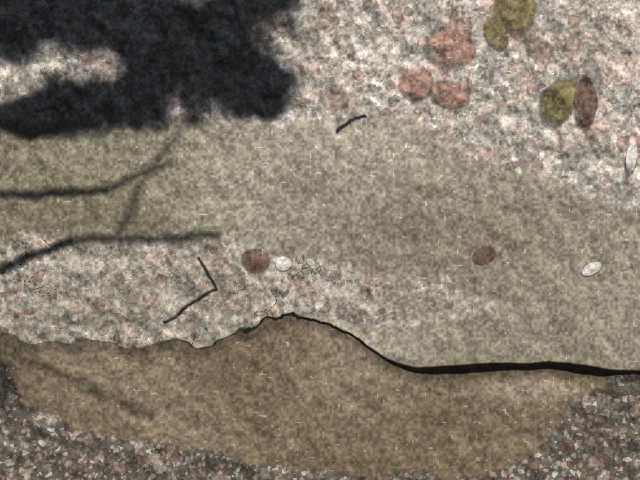
A Shadertoy shader for this texture:

```glsl
float hash(vec2 p) {
  vec3 q = fract(p.xyx * .1031);
  q += dot(q, q.yzx + 33.33);
  return fract((q.x + q.y) * q.z);
}

float noise(vec2 p) {
  vec2 i = floor(p), f = fract(p);
  f *= f * (3. - 2. * f);
  return mix(mix(hash(i), hash(i + vec2(1, 0)), f.x),
             mix(hash(i + vec2(0, 1)), hash(i + 1.), f.x), f.y);
}

// Layered noise centred on zero
float fbm(vec2 p) {
  float sum = -.48, amp = .5;
  for (int i = 0; i < 5; i++, amp *= .5) {
    sum += amp * noise(p);
    p = mat2(1.6, 1.2, -1.2, 1.6) * p + 7.3;
  }
  return sum;
}

float ramp(float a, float b, float x) { return smoothstep(a, b, x); }
float cover(float d, float soft) { return 1. - ramp(-soft, soft, d); }
vec2 turn(vec2 p, float a) { return mat2(cos(a), -sin(a), sin(a), cos(a)) * p; }

float blob(vec2 p, vec4 s) {
  vec2 q = (p - s.xy) / s.zw;
  return exp(-dot(q, q));
}

float stroke(vec2 p, vec4 ends, float width, float soft) {
  vec2 q = p - ends.xy, ab = ends.zw - ends.xy;
  return cover(length(q - ab * clamp(dot(q, ab) / dot(ab, ab), 0., 1.)) - width, soft);
}

// Scattered pebbles, one per cell: colour and coverage
vec4 pebbles(vec2 p) {
  p += .5 * vec2(noise(p * 2.), noise(p * 2. + 40.));
  float nearest = 9.;
  vec2 id = vec2(0);
  for (int k = 0; k < 9; k++) {
    vec2 cell = floor(p) + vec2(k % 3, k / 3) - 1.;
    vec2 c = cell + vec2(hash(cell), hash(cell + 17.));
    vec2 r = mix(vec2(.18), vec2(.6, .48), hash(cell + 31.));
    float d = length(turn(p - c, 6.3 * hash(cell + 53.)) / r);
    if (d < nearest) { nearest = d; id = cell; }
  }
  vec3 tint = mix(vec3(.44, .42, .39), vec3(.86, .83, .78), hash(id + 71.));
  tint += step(.62, hash(id + 89.)) * vec3(.05, -.04, -.06);
  return vec4(tint * (1. - .28 * ramp(.6, 1., nearest)), cover(nearest - .95, .12));
}

// Stones in groups of three per tint: centre, radii
const vec4 STONES[12] = vec4[](
  vec4(1.076, .985, .042, .05), vec4(1.033, .93, .022, .032), vec4(1.167, .79, .034, .05),
  vec4(.94, .905, .05, .042), vec4(.868, .826, .034, .03), vec4(.94, .804, .04, .026),
  vec4(.592, .45, .016, .014), vec4(1.233, .44, .021, .011), vec4(1.316, .67, .012, .032),
  vec4(.535, .458, .028, .024), vec4(1.009, .47, .024, .017), vec4(1.22, .787, .022, .049));
const vec3 TINTS[4] = vec3[](vec3(.5, .46, .33), vec3(.66, .53, .47), vec3(.84, .82, .78), vec3(.46, .37, .33));
const vec4 CLUMPS[6] = vec4[](
  vec4(.08, .98, .2, .1), vec4(.36, .93, .2, .12), vec4(.54, .82, .1, .08),
  vec4(.26, .77, .16, .06), vec4(.57, 1, .11, .06), vec4(.04, .76, .08, .04));
const vec4 BRANCHES[7] = vec4[](
  vec4(0, .445, .14, .5), vec4(0, .59, .22, .61), vec4(.14, .5, .46, .51), vec4(.22, .61, .36, .66),
  vec4(.24, .51, .29, .61), vec4(.29, .61, .38, .73), vec4(0, .27, .32, .14));
const vec4 CRACKS[3] = vec4[](
  vec4(.415, .46, .45, .395), vec4(.71, .73, .77, .755), vec4(.45, .395, .34, .335));

void mainImage(out vec4 fragColor, in vec2 fragCoord) {
  vec2 p = fragCoord / iResolution.y;
  float x = p.x, rough = fbm(p * 14.), broad = fbm(p * 4. + 9.);

  // Bed boundaries
  float upper = .75 - .08 * ramp(.85, 1., x) - .1 * ramp(.95, 1.35, x) + .05 * rough;
  float ledge = .297 - .027 * ramp(0., .31, x) + .06 * ramp(.31, .64, x) - .105 * ramp(.65, .88, x)
    + .01 * ramp(.9, 1.04, x) - .01 * ramp(1.15, 1.28, x) + rough * mix(.07, .012, ramp(.6, .8, x));
  float ground = .25 - .11 * ramp(0., .06, x) - .05 * ramp(.05, .2, x) - .076 * ramp(.15, .72, x)
    + .22 * ramp(1., 1.34, x) + .05 * rough;
  float inUpper = cover(upper - p.y, .012), below = cover(p.y - ledge, .004);
  float inBand = cover(p.y - .5 + .09 * ramp(.35, .9, x) - .08 * rough, .02)
    * cover(ledge + .1 * ramp(.65, .9, x) - p.y, .015) * cover(x - .93 - rough * .3, .12);
  float inGround = cover(p.y - ground, .008) * below;

  // Sandstone, brown slab and conglomerates
  vec3 col = mix(vec3(.54, .51, .43), vec3(.61, .57, .5), ramp(.2, .7, x)) + .22 * broad;
  col *= 1. - .16 * blob(p, vec4(.79, .54, .13, .09)) - .1 * blob(p, vec4(.62, .61, .06, .06));
  col = mix(col, vec3(.5, .44, .36) + .2 * broad + .16 * blob(p, vec4(1.1, .19, .13, .03)), below);
  vec4 large = pebbles(p * 15.), small = pebbles(p * 38. + 90.), grit = pebbles(p * 75. + 300.);
  vec3 bed = mix(vec3(.7, .66, .61) + .3 * rough, grit.rgb, grit.a * .55);
  bed = mix(bed, small.rgb, small.a * .6);
  col = mix(col, mix(bed, large.rgb, large.a * .55) + .04, inUpper);
  col = mix(col, bed * .93, inBand * .85);
  vec3 gravel = mix(vec3(.38, .35, .31), grit.rgb * .85, grit.a * .8);
  col = mix(col, mix(gravel, small.rgb * .8, small.a * .6), inGround);

  // Embedded stones with a shaded lower rim
  for (int i = 0; i < 12; i++) {
    vec2 q = turn(p - STONES[i].xy, .5 * sin(float(i) * 2.)) / STONES[i].zw;
    col *= 1. - .4 * cover(length(q + vec2(.1, .18)) - 1.05, .15);
    float d = length(q) + .35 * (noise(p * 45.) - .5);
    col = mix(col, TINTS[i / 3] * (.95 + .07 * q.y), cover(d - 1., .1));
  }

  // Sunlit relief and fine grain
  float relief = fbm(p * 34.) - fbm(p * 34. + vec2(.2, .3));
  col *= 1. + (.55 + .55 * max(inUpper, max(inBand, inGround))) * relief
    + .32 * (noise(p * 190.) - .5) + .2 * (noise(p * 95.) - .5);
  col += .2 * ramp(.86, 1., noise(p * 150. + 60.));

  // Open cracks and hairline fractures
  vec2 bent = p + .03 * vec2(broad, rough);
  float gap = mix(.003, .007, ramp(.75, .95, x)) * (.6 + .9 * noise(p * 13.));
  float crack = cover(abs(p.y - ledge) - gap, .003) * mix(.45, .95, ramp(.25, .7, x));
  for (int i = 0; i < 3; i++) crack = max(crack, .8 * stroke(bent, CRACKS[i], .003, .003));
  float hairline = cover(abs(fbm(p * 11. + 20.)) - .003, .006);
  crack = max(crack, hairline * ramp(.5, .62, noise(p * 11. + 5.)) * (.15 + .5 * inBand));
  col *= 1. - max(.88 * crack, .3 * below * cover(ledge - p.y - .018, .02));

  // Tree shadow: foliage, then branches
  float leaves = 0.;
  for (int i = 0; i < 6; i++) leaves += blob(p, CLUMPS[i]);
  float shade = ramp(.3, .85, leaves + 1.5 * fbm(p * 9. + 2.) * ramp(.02, .3, leaves));
  for (int i = 0; i < 7; i++) {
    float thin = float(i) / 6.;
    shade = max(shade, (.9 - .4 * thin) * stroke(bent, BRANCHES[i], .009 - .003 * thin, .008 + .01 * thin));
  }
  shade = max(shade, .6 * blob(p, vec4(0, .2, .04, .07)));
  col *= mix(vec3(1), vec3(.2, .22, .25), shade);
  fragColor = vec4(clamp(col, 0., 1.), 1);
}
```
